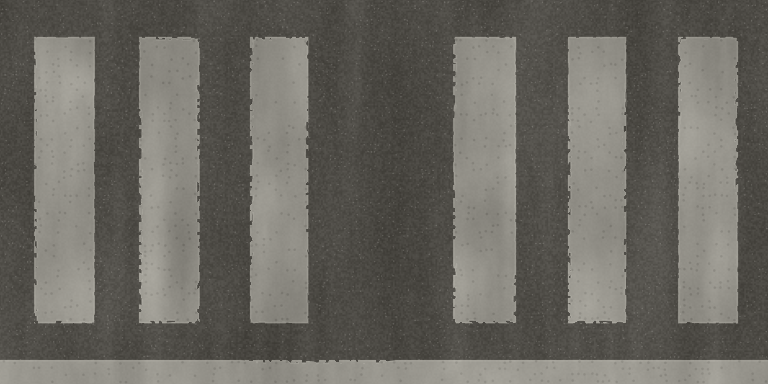
A WebGL 1 fragment shader for this texture:

```glsl
precision highp float;
// Worn crosswalk: six pale painted bars and a kerb strip on dark asphalt.
// Bars are rectangle distances with chipped rims; grain, streaks and stains
// come from layered value noise plus a few broad soft patches.
uniform vec2 u_resolution;

#define ASPHALT vec3(0.307, 0.298, 0.276)
#define PAINT vec3(0.578, 0.569, 0.538)
#define BAR_MID_Y 0.531
#define BAR_HALF_H 0.373
#define STRIP_TOP 0.0625
#define CHIP_DEPTH 0.0065
#define RIM_LIGHT 0.055
#define GRAIN 0.065
#define STAIN 0.13

float hash(vec2 p) {
  vec3 q = fract(vec3(p.xyx) * 0.1031);
  q += dot(q, q.yzx + 33.33);
  return fract((q.x + q.y) * q.z);
}

float noise(vec2 p) {
  vec2 i = floor(p), f = fract(p);
  f = f * f * (3.0 - 2.0 * f);
  return mix(mix(hash(i), hash(i + vec2(1.0, 0.0)), f.x),
             mix(hash(i + vec2(0.0, 1.0)), hash(i + 1.0), f.x), f.y);
}

float fbm(vec2 p) {
  float sum = 0.0, amp = 0.5;
  for (int i = 0; i < 4; i++) {
    sum += amp * noise(p);
    p = p * 2.03 + 17.3;
    amp *= 0.5;
  }
  return sum / 0.9375;
}

float patchAt(vec2 p, vec2 center, vec2 radius) {
  vec2 d = (p - center) / radius;
  return exp(-dot(d, d));
}

// Soft round flecks, one at most per jittered cell
float flecks(vec2 p, float scale, float density) {
  vec2 g = p * scale, cell = floor(g);
  vec2 c = 0.3 + 0.4 * vec2(hash(cell + 7.1), hash(cell + 31.7));
  float on = step(1.0 - density, hash(cell + 71.0));
  return on * (1.0 - smoothstep(0.08, 0.32, length(fract(g) - c)));
}

float boxDistance(vec2 p, vec2 halfSize) {
  vec2 q = abs(p) - halfSize;
  return length(max(q, 0.0)) + min(max(q.x, q.y), 0.0);
}

// Nearest of the three bars in a group
float barGroup(vec2 p, vec3 centers, vec3 halfWidths) {
  float d = 10.0;
  for (int i = 0; i < 3; i++) {
    vec2 mid = vec2(centers[i], BAR_MID_Y);
    d = min(d, boxDistance(p - mid, vec2(halfWidths[i], BAR_HALF_H)));
  }
  return d;
}

float paintStains(vec2 p) {
  float s = patchAt(p, vec2(0.15, 0.78), vec2(0.07, 0.10));
  s += patchAt(p, vec2(0.20, 0.22), vec2(0.08, 0.10));
  s += patchAt(p, vec2(0.39, 0.30), vec2(0.04, 0.18));
  s += patchAt(p, vec2(0.78, 0.80), vec2(0.05, 0.11));
  s += 0.6 * patchAt(p, vec2(0.68, 0.35), vec2(0.05, 0.18));
  s += patchAt(p, vec2(1.25, 0.56), vec2(0.08, 0.07));
  s += patchAt(p, vec2(1.22, 0.27), vec2(0.06, 0.10));
  s += patchAt(p, vec2(1.57, 0.72), vec2(0.07, 0.11));
  s += patchAt(p, vec2(1.52, 0.22), vec2(0.07, 0.10));
  s += patchAt(p, vec2(1.80, 0.66), vec2(0.07, 0.12));
  s += patchAt(p, vec2(1.88, 0.30), vec2(0.06, 0.13));
  s -= 0.7 * patchAt(p, vec2(0.22, 0.88), vec2(0.05, 0.06));
  return s - 0.7 * patchAt(p, vec2(0.47, 0.30), vec2(0.04, 0.15));
}

void main() {
  vec2 p = gl_FragCoord.xy / u_resolution.y;
  p.x *= 2.0 * u_resolution.y / u_resolution.x;
  float aa = 0.75 / u_resolution.y;

  // Painted shapes with irregular chips
  float chip = smoothstep(0.58, 0.72, noise(p * 115.0));
  float wear = 0.25 + 0.75 * smoothstep(0.35, 0.55, noise(p * vec2(9.0, 5.0) + 4.0));
  float left = barGroup(p, vec3(0.168, 0.441, 0.727), vec3(0.079, 0.079, 0.076));
  float right = barGroup(p, vec3(1.262, 1.555, 1.844), vec3(0.082, 0.076, 0.078));
  float bars = min(left, right) + chip * wear * CHIP_DEPTH;
  float stripWear = smoothstep(0.62, 0.70, p.x) * (1.0 - smoothstep(0.98, 1.04, p.x));
  float strip = p.y - STRIP_TOP + chip * stripWear * CHIP_DEPTH;
  float shape = min(bars, strip);
  float cover = 1.0 - smoothstep(-aa, aa, shape);

  // Shared weathering
  float streak = fbm(p * vec2(15.0, 1.6) + 8.0) - 0.5;
  float cloud = fbm(p * vec2(7.0, 5.0) + 21.0) - 0.5;
  float grain = noise(p * 235.0) - 0.5;

  // Asphalt with woven grain and bright grit
  float road = 0.09 * streak + 0.05 * cloud + GRAIN * grain;
  road += 0.035 * patchAt(p, vec2(0.30, 0.40), vec2(0.07, 0.26));
  road += 0.035 * patchAt(p, vec2(1.68, 0.42), vec2(0.07, 0.24));
  road += 0.025 * patchAt(p, vec2(0.92, 0.72), vec2(0.025, 0.20));
  road -= 0.018 * patchAt(p, vec2(1.03, 0.50), vec2(0.10, 0.50));
  road += 0.09 * flecks(p, 105.0, 0.12);

  // Paint with stains, pits and a light rim
  float paint = STAIN * cloud + 0.10 * streak + 0.02 * grain - 0.012;
  paint += 0.055 * paintStains(p) * step(STRIP_TOP, p.y);
  paint += 0.035 * (1.0 - step(STRIP_TOP, p.y));
  paint -= 0.06 * flecks(p + 3.0, 62.0, 0.25);
  paint += RIM_LIGHT * smoothstep(-0.006, -0.001, shape);

  vec3 color = mix(ASPHALT + road, PAINT + paint * vec3(1.0, 1.0, 0.97), cover);
  gl_FragColor = vec4(color, 1.0);
}
```
